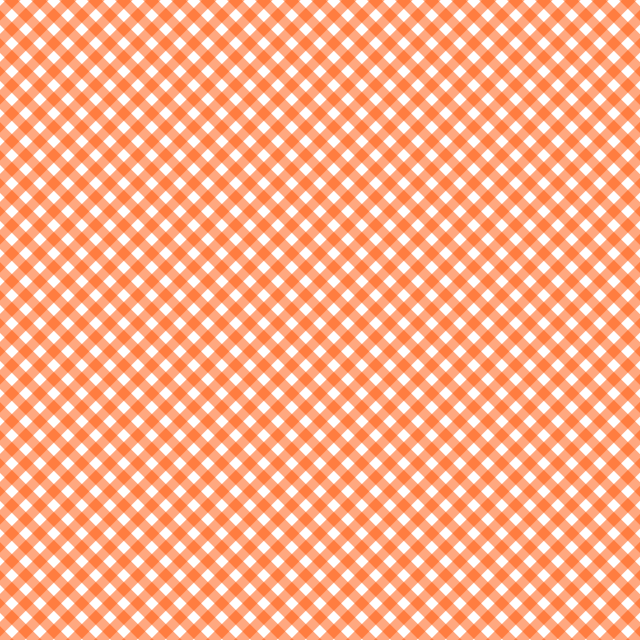
A Shadertoy shader for this pattern:

```glsl
const float REPEATS = 22.857;                  // checks across and down the canvas
const float BAND_SHARE = 0.525;                // band width as a share of its period
const vec2 GAP_CENTER = vec2(0.3466, 0.6478);  // center of one white check
const vec3 CLOTH = vec3(1.0);
const vec3 DYE = vec3(1.0, 0.32, 0.0);
const float DYE_OPACITY = 0.5;

// Coverage of a repeating band, with gaps centered on whole numbers
float bandCoverage(float phase, float pixelWidth) {
    float edgeDistance = abs(fract(phase) - 0.5) - 0.5 * BAND_SHARE;
    return clamp(0.5 - edgeDistance / pixelWidth, 0.0, 1.0);
}

void mainImage(out vec4 fragColor, in vec2 fragCoord) {
    vec2 cell = (fragCoord / iResolution.y - GAP_CENTER) * REPEATS;

    // One pixel measured across a diagonal band, in band periods
    float pixelWidth = sqrt(2.0) * REPEATS / iResolution.y;

    // Two translucent diagonal bands; crossings take the dye twice
    float rising = bandCoverage(cell.x - cell.y, pixelWidth);
    float falling = bandCoverage(cell.x + cell.y, pixelWidth);
    vec3 color = mix(CLOTH, DYE, DYE_OPACITY * rising);
    color = mix(color, DYE, DYE_OPACITY * falling);

    fragColor = vec4(color, 1.0);
}
```
